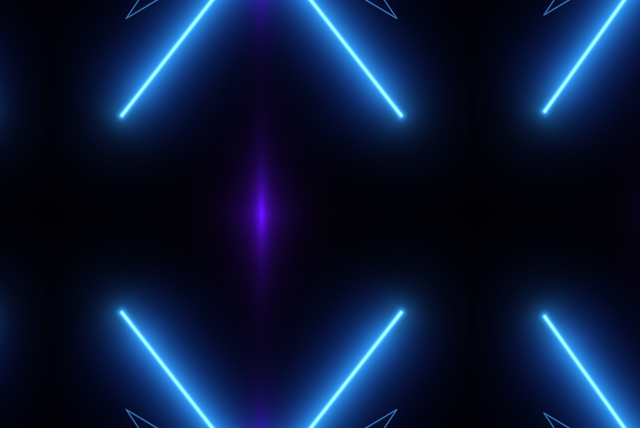
Give the GLSL for this background, as a Shadertoy shader.

```glsl
// Layout, in units of the canvas height
const float CELL_CENTER = 0.611;
const float CELL_PERIOD = 0.988;
const vec2 BEAM_END = vec2(0.326, 0.2305);
const vec2 BEAM_SLOPE = vec2(-0.783, 1.0);
const float BEAM_RISE = 0.35;
const vec2 CHEVRON_TIP = vec2(0.316, 0.457);
const vec2 CHEVRON_OUTER = vec2(-0.072, 0.043);
const vec2 CHEVRON_INNER = vec2(-0.029, 0.043);

// Changes from one cell to the next one on the right
const vec2 END_DRIFT = vec2(0.0, 0.0095);
const vec2 SLOPE_DRIFT = vec2(0.069, 0.0);
const vec2 TIP_DRIFT = vec2(0.012, 0.008);

// Light
const vec3 BACKGROUND = vec3(0.003, 0.004, 0.012);
const vec3 BEAM_GLOW = vec3(0.20, 0.68, 1.04);
const vec3 BEAM_REACH = vec3(0.047, 0.047, 0.068);
const vec3 BEAM_CORE = vec3(0.50, 0.50, 0.20);
const float CORE_WIDTH = 0.0045;
const vec2 TAPER_RANGE = vec2(-0.08, 0.10);
const float TAPER_MIN = 0.4;
const vec3 CHEVRON_COLOR = vec3(0.20, 0.42, 0.55);
const float CHEVRON_WIDTH = 0.0018;
const vec3 VIOLET = vec3(0.40, 0.05, 1.0);
const vec2 HALO_SIZE = vec2(0.050, 0.120);
const vec2 FLARE_SIZE = vec2(0.010, 0.055);
const vec2 EDGE_HALO_SIZE = vec2(0.028, 0.080);

float segmentDistance(vec2 p, vec2 a, vec2 span) {
    vec2 offset = p - a;
    float t = clamp(dot(offset, span) / dot(span, span), 0.0, 1.0);
    return length(offset - span * t);
}

// Diamond-shaped falloff with a slightly rounded peak
float diamondGlow(vec2 p, vec2 size) {
    vec2 scaled = p / size;
    vec2 rounded = sqrt(scaled * scaled + 0.01) - 0.1;
    return exp(-rounded.x - rounded.y);
}

vec3 beamLight(vec2 p, vec2 end, vec2 slope) {
    float dist = segmentDistance(p, end, slope * BEAM_RISE);
    float along = dot(p - end, normalize(slope));
    float taper = mix(TAPER_MIN, 1.0, smoothstep(TAPER_RANGE.x, TAPER_RANGE.y, along));
    // The taper fades out close to the beam so its tip stays bright
    taper = mix(1.0, taper, smoothstep(0.0, 0.02, dist));
    vec3 glow = BEAM_GLOW * exp(-dist / BEAM_REACH) * taper;
    float core = exp(-dist * dist / (CORE_WIDTH * CORE_WIDTH));
    return glow + BEAM_CORE * core;
}

float chevronStroke(vec2 p, vec2 tip) {
    float dist = min(segmentDistance(p, tip, CHEVRON_OUTER * 2.0),
                     segmentDistance(p, tip, CHEVRON_INNER * 2.0));
    float width = max(CHEVRON_WIDTH, 0.7 / iResolution.y);
    return exp(-dist * dist / (width * width));
}

vec3 violetLight(vec2 p) {
    float halo = 0.62 * diamondGlow(p, HALO_SIZE);
    float flare = 0.50 * exp(-length(p / FLARE_SIZE));
    float edgeHalo = 0.32 * diamondGlow(p - vec2(0.0, 0.5), EDGE_HALO_SIZE);
    return VIOLET * (halo + flare + edgeHalo);
}

void mainImage(out vec4 fragColor, in vec2 fragCoord) {
    vec2 uv = fragCoord / iResolution.y;

    // Repeat across, then mirror each cell both ways
    float cell = floor((uv.x - CELL_CENTER) / CELL_PERIOD + 0.5);
    vec2 p = abs(uv - vec2(CELL_CENTER + cell * CELL_PERIOD, 0.5));
    float drift = max(cell, 0.0);

    vec3 color = BACKGROUND;
    color += beamLight(p, BEAM_END + END_DRIFT * drift, BEAM_SLOPE + SLOPE_DRIFT * drift);
    color += CHEVRON_COLOR * chevronStroke(p, CHEVRON_TIP + TIP_DRIFT * drift);
    color += violetLight(p);

    fragColor = vec4(clamp(color, 0.0, 1.0), 1.0);
}
```
